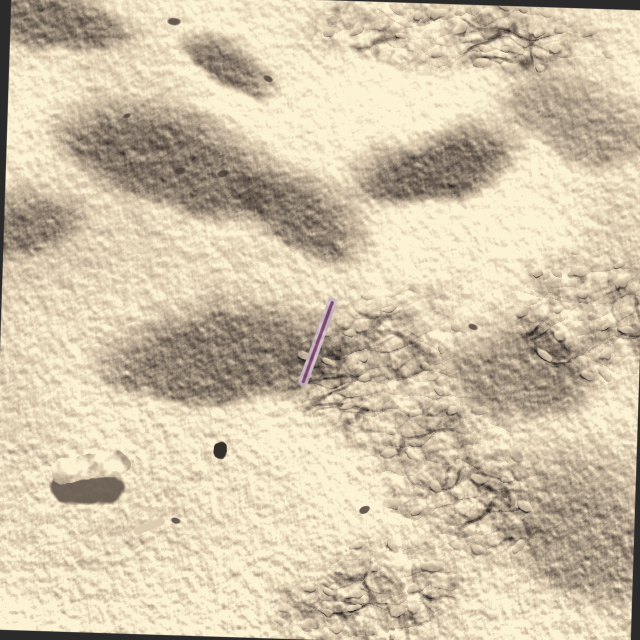
This texture is drawn by a WebGL 2 fragment shader. Its source:

```glsl
#version 300 es
precision highp float;
// Sunlit, trampled sand: soft dunes, cracked crust, clods, a few finds and a tilted dark border.
uniform vec2 u_resolution;
out vec4 outColor;

float hash(vec2 p) {
  vec3 q = fract(p.xyx * 0.1031);
  q += dot(q, q.yzx + 33.33);
  return fract((q.x + q.y) * q.z);
}
vec2 hash2(vec2 p) { return vec2(hash(p), hash(p + 71.7)); }
float noise(vec2 p) {
  vec2 i = floor(p), f = fract(p);
  f = f * f * (3.0 - 2.0 * f);
  return mix(mix(hash(i), hash(i + vec2(1, 0)), f.x),
             mix(hash(i + vec2(0, 1)), hash(i + 1.0), f.x), f.y);
}
float fbm(vec2 p) {
  float sum = 0.0, amp = 0.5;
  for (int i = 0; i < 4; i++, amp *= 0.5) {
    sum += amp * noise(p);
    p = mat2(1.6, 1.2, -1.2, 1.6) * p + 17.3;
  }
  return sum;
}
// Positive on faces turned to the light above
float relief(vec2 p) { return fbm(p) - fbm(p + vec2(0.25, 0.55)); }
vec2 rotate(vec2 p, float a) {
  return vec2(cos(a) * p.x + sin(a) * p.y, cos(a) * p.y - sin(a) * p.x);
}
// Soft ellipse, crisper along its lower rim
float hollow(vec2 p, vec2 centre, vec2 radius, float angle) {
  vec2 q = rotate(p - centre, angle) / radius;
  return 1.0 - smoothstep(mix(0.15, 0.7, smoothstep(-0.5, 0.6, -q.y)), 1.2, length(q));
}
// Cracked plates: distance to the crack, height within the plate
vec2 plates(vec2 p) {
  vec2 nearest = vec2(9), second = nearest;
  for (int i = 0; i < 9; i++) {
    vec2 id = floor(p) + vec2(i % 3, i / 3) - 1.0;
    vec2 v = p - id - hash2(id);
    if (length(v) < length(nearest)) { second = nearest; nearest = v; }
    else if (length(v) < length(second)) second = v;
  }
  return vec2(length(second) - length(nearest), nearest.y);
}
// Scattered lumps: body, cast shadow, sunlit top
vec3 lumps(vec2 p, float scale, float chance, float size, float px) {
  vec2 g = p * scale, id = floor(g);
  vec2 q = rotate(fract(g) - 0.35 - 0.3 * hash2(id), hash(id + 5.1) - 0.5) * vec2(0.75, 1.25);
  float r = size * (0.5 + 0.5 * hash(id + 9.4)) * (0.75 + 0.5 * noise(g * 5.0));
  float soft = 1.5 * px * scale, on = step(hash(id + 3.3), chance);
  float body = 1.0 - smoothstep(r - soft, r + soft, length(q));
  float shadow = 1.0 - smoothstep(r * 0.7, r * 1.2, length(q + vec2(0.03, 0.5 * r)));
  return vec3(on * body, on * shadow, q.y / r);
}
float segment(vec2 p, vec2 a, vec2 b) {
  vec2 d = b - a;
  return length(p - a - d * clamp(dot(p - a, d) / dot(d, d), 0.0, 1.0));
}
float fill(float d, float px) { return 1.0 - smoothstep(-px, px, d); }
vec3 sandColor(float tone) {
  vec3 c = mix(vec3(0.19, 0.18, 0.17), vec3(0.41, 0.36, 0.32), smoothstep(0.15, 0.36, tone));
  c = mix(c, vec3(0.88, 0.81, 0.70), clamp((tone - 0.36) / 0.45, 0.0, 1.0));
  return mix(c, vec3(0.99, 0.95, 0.83), clamp((tone - 0.81) / 0.13, 0.0, 1.0));
}

void main() {
  vec2 p = gl_FragCoord.xy / u_resolution;
  float px = 0.8 / min(u_resolution.x, u_resolution.y);
  vec2 warp = vec2(fbm(p * 9.0), fbm(p * 9.0 + 40.0)) - 0.47, w = p + warp * 0.06;
  // Dune shadows
  float light = 0.76 + 0.28 * fbm(p * 5.0 + 8.0);
  light *= 1.0 - 0.42 * hollow(w, vec2(0.09, 0.97), vec2(0.13, 0.05), -0.15);
  light *= 1.0 - 0.48 * hollow(w, vec2(0.37, 0.91), vec2(0.09, 0.04), -0.5);
  light *= 1.0 - 0.46 * hollow(w, vec2(0.27, 0.76), vec2(0.19, 0.08), -0.25);
  light *= 1.0 - 0.42 * hollow(w, vec2(0.48, 0.68), vec2(0.13, 0.065), -0.55);
  light *= 1.0 - 0.54 * hollow(w, vec2(0.68, 0.75), vec2(0.14, 0.06), 0.2);
  light *= 1.0 - 0.38 * hollow(w, vec2(0.03, 0.66), vec2(0.10, 0.06), 0.0);
  light *= 1.0 - 0.46 * hollow(w, vec2(0.35, 0.46), vec2(0.22, 0.085), 0.1);
  light *= 1.0 - 0.38 * hollow(w, vec2(0.82, 0.43), vec2(0.12, 0.10), -0.2);
  light *= 1.0 - 0.30 * hollow(w, vec2(0.91, 0.82), vec2(0.15, 0.07), -0.3);
  light *= 1.0 - 0.28 * hollow(w, vec2(0.92, 0.19), vec2(0.12, 0.13), 0.2);
  // Broken crust
  float crust = hollow(w, vec2(0.61, 0.43), vec2(0.15, 0.14), -0.4);
  crust = max(crust, hollow(w, vec2(0.72, 0.27), vec2(0.17, 0.12), -0.6));
  crust = max(crust, hollow(w, vec2(0.93, 0.52), vec2(0.14, 0.11), -0.5));
  crust = max(crust, hollow(w, vec2(0.72, 0.95), vec2(0.25, 0.07), -0.1));
  crust = max(crust, hollow(w, vec2(0.58, 0.08), vec2(0.18, 0.10), 0.5));
  vec2 big = plates((p + warp * 0.09) * vec2(11, 17));
  vec2 small = plates((p + warp * 0.05) * vec2(28, 40) + 6.0);
  float gap = smoothstep(0.35, 0.65, fbm(p * 13.0 + 3.0));
  float cracks = gap * max(fill(big.x - 0.09, 0.07), 0.5 * fill(small.x - 0.14, 0.11));
  light += crust * (0.1 * big.y + 0.12 * small.y + 0.45 * relief(p * 32.0) - 0.38 * cracks - 0.12);
  // Grain, stronger in the shade and near the viewer
  float rough = 0.75 + 0.5 * pow(1.0 - p.y, 2.0) + 0.4 * (1.0 - smoothstep(0.5, 0.8, light));
  float tone = light + rough * (0.42 * relief(p * 120.0) + 0.25 * relief(p * 60.0 + 31.0));
  // Clods and dark crumbs
  float broken = smoothstep(0.1, 0.5, crust);
  vec3 clod = lumps(w, 30.0, 0.45, 0.3, px);
  tone -= 0.32 * broken * clod.y * (1.0 - clod.x);
  tone = mix(tone, 0.78 + 0.16 * clod.z + 0.3 * relief(p * 90.0), 0.85 * clod.x * broken);
  tone = mix(tone, 0.24, 0.85 * lumps(p, 13.0, 0.1, 0.11, px).x);
  // Pale stone with shadow, dark stone, twig
  float edge = 0.014 * (fbm(p * 40.0) - 0.47);
  tone = mix(tone, 0.34, 0.9 * fill(segment(p, vec2(0.1, 0.235), vec2(0.17, 0.235)) - 0.021 + edge, 3.0 * px));
  float stone = fill(segment(p, vec2(0.1, 0.265), vec2(0.18, 0.277)) - 0.02 + edge, px);
  tone = mix(tone, 0.84 + 0.9 * relief(p * 45.0), stone);
  tone = mix(tone, 0.17, fill(length(p - vec2(0.345, 0.297)) - 0.013 + edge, px));
  tone = mix(tone, 0.8, fill(segment(p, vec2(0.215, 0.17), vec2(0.252, 0.185)) - 0.006, px));
  vec3 color = sandColor(tone);
  // Striped ribbon
  float across = segment(p, vec2(0.474, 0.404), vec2(0.519, 0.527));
  vec3 ribbon = mix(vec3(0.48, 0.29, 0.42), vec3(0.8, 0.72, 0.77), smoothstep(0.001, 0.004, across));
  color = mix(color, ribbon * (0.9 + 0.2 * noise(p * 150.0)), fill(across - 0.0075, px));
  // Tilted border
  vec2 tilt = 0.032 * vec2(p.y - 0.45, 0.5 - p.x);
  vec2 inside = min(p - tilt, 1.0 - p + tilt);
  outColor = vec4(mix(color, vec3(0.17), fill(min(inside.x, inside.y), px)), 1.0);
}
```
